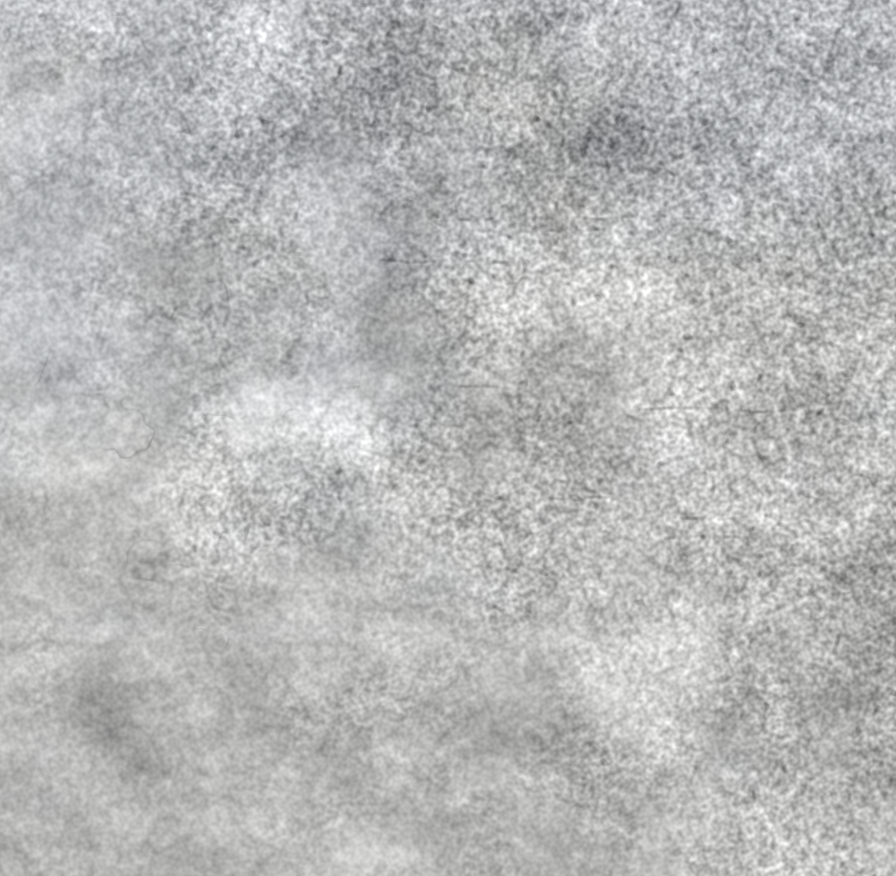
This texture is drawn by a Shadertoy shader. Its source:

```glsl
const float TAU = 6.28318;
const vec3 WARM_TINT = vec3(0.002, 0.003, -0.006);
const vec3 COOL_TINT = vec3(-0.010, 0.001, 0.011);

float hash(vec2 p) {
    vec3 q = fract(p.xyx * 0.1031);
    q += dot(q, q.yzx + 33.33);
    return fract((q.x + q.y) * q.z);
}

float cornerSlope(vec2 cell, vec2 offset) {
    float angle = TAU * hash(cell);
    return dot(vec2(cos(angle), sin(angle)), offset);
}

float gradientNoise(vec2 p) {
    vec2 cell = floor(p), f = fract(p);
    vec2 w = f * f * f * (f * (f * 6.0 - 15.0) + 10.0);
    vec2 e = vec2(1.0, 0.0);
    float low = mix(cornerSlope(cell, f), cornerSlope(cell + e.xy, f - e.xy), w.x);
    float high = mix(cornerSlope(cell + e.yx, f - e.yx), cornerSlope(cell + e.xx, f - e.xx), w.x);
    return mix(low, high, w.y);
}

vec2 rotate(vec2 p, float angle) {
    float c = cos(angle), s = sin(angle);
    return mat2(c, s, -s, c) * p;
}

float fbm(vec2 p, int octaves, float gain) {
    float sum = 0.0, amplitude = 1.0;
    for (int i = 0; i < octaves; i++) {
        sum += amplitude * gradientNoise(p);
        p = mat2(1.6, 1.2, -1.2, 1.6) * p + 17.3;
        amplitude *= gain;
    }
    return sum;
}

// Soft blotch whose rim is frayed by noise
float blotch(vec2 p, vec2 center, vec2 radius, float softness) {
    float rim = length((p - center) / radius) + 0.75 * fbm(p * 13.0 + center * 40.0, 4, 0.65);
    return 1.0 - smoothstep(1.0 - softness, 1.0 + softness, rim);
}

// Fine grain: crumbs of three sizes, each layer turned to hide its lattice
float grain(vec2 p) {
    return gradientNoise(rotate(p, 0.5) * 105.0 + 31.0)
         + 0.95 * gradientNoise(rotate(p, 1.1) * 180.0 + 57.0)
         + 0.55 * gradientNoise(rotate(p, 0.8) * vec2(48.0, 58.0) + 83.0);
}

// Thin broken crack along a noise contour
float crack(vec2 p, float width) {
    float contour = abs(fbm(p * 6.0 + 9.0, 4, 0.6));
    float broken = smoothstep(-0.15, 0.25, gradientNoise(p * 16.0 + 71.0));
    return broken * (1.0 - smoothstep(0.0, width, contour));
}

// Short, nearly level scratches at scattered heights
float scratches(vec2 p) {
    float sum = 0.0;
    for (int i = 0; i < 9; i++) {
        float id = float(i);
        vec2 center = vec2(0.35 + 0.6 * hash(vec2(id, 3.0)), 0.35 + 0.42 * hash(vec2(id, 8.0)));
        float halfLength = 0.04 + 0.1 * hash(vec2(id, 14.0));
        float wobble = 0.006 * gradientNoise(vec2(p.x * 18.0, id * 5.3));
        float thin = 1.0 - smoothstep(0.0005, 0.003, abs(p.y - center.y + wobble));
        float ends = 1.0 - smoothstep(0.6, 1.0, abs(p.x - center.x) / halfLength);
        float gaps = smoothstep(-0.25, 0.25, gradientNoise(vec2(p.x * 45.0, id * 7.7)));
        sum += thin * ends * gaps;
    }
    return min(sum, 1.0);
}

void mainImage(out vec4 fragColor, in vec2 fragCoord) {
    vec2 p = fragCoord / iResolution.y;

    // Cloudy base: broad stains, hand-sized mottling and level trowel streaks
    float tone = 0.722 + 0.085 * fbm(p * 3.2 + 4.0, 3, 0.6);
    tone += 0.105 * fbm(rotate(p, 0.4) * 9.0 + 37.0, 4, 0.72);
    tone += 0.045 * fbm(p * vec2(6.0, 22.0) + 12.0, 3, 0.65);

    // Worn pale areas and dark stains
    tone += 0.09 * blotch(p, vec2(0.33, 0.51), vec2(0.085, 0.07), 0.3);
    tone += 0.08 * blotch(p, vec2(0.22, 0.42), vec2(0.035, 0.08), 0.4);
    tone += 0.09 * blotch(p, vec2(0.30, 0.93), vec2(0.06, 0.05), 0.6);
    tone += 0.07 * blotch(p, vec2(0.0, 0.74), vec2(0.09, 0.22), 0.8);
    tone += 0.08 * blotch(p, vec2(0.73, 0.24), vec2(0.08, 0.09), 0.6);
    tone += 0.06 * blotch(p, vec2(0.68, 0.70), vec2(0.10, 0.06), 0.7);
    tone -= 0.06 * blotch(p, vec2(0.48, 0.86), vec2(0.20, 0.10), 0.8);
    tone -= 0.06 * blotch(p, vec2(0.78, 0.78), vec2(0.12, 0.08), 0.7);
    tone -= 0.06 * blotch(p, vec2(0.55, 0.12), vec2(0.17, 0.07), 0.8);
    tone -= 0.06 * blotch(p, vec2(0.12, 0.21), vec2(0.04, 0.05), 0.5);
    tone -= 0.05 * blotch(p, vec2(0.96, 0.26), vec2(0.09, 0.09), 0.7);

    // Grain is coarse toward the upper right, calm at the lower left
    float rough = dot(p, vec2(0.65, 0.5)) + 0.45 * fbm(p * 6.0 + 23.0, 4, 0.65);
    rough = smoothstep(0.2, 0.85, rough);
    tone += mix(0.085, 0.215, rough) * grain(p);

    // Pits, scratches and cracks
    float pits = smoothstep(0.3, 0.5, gradientNoise(rotate(p, 0.3) * 75.0 + 47.0));
    tone -= 0.12 * pits * rough;
    tone -= 0.11 * scratches(p);
    float crackArea = blotch(p, vec2(0.2, 0.47), vec2(0.17, 0.2), 0.5);
    tone -= 0.09 * crack(p, 0.05) * crackArea;

    // Cool stains above and at the left, warmer cement below
    float cool = p.y - 0.2 * p.x + 0.6 * fbm(p * 4.0 + 61.0, 4, 0.6);
    vec3 tint = mix(WARM_TINT, COOL_TINT, smoothstep(0.15, 1.0, cool));
    fragColor = vec4(clamp(tone + tint, 0.0, 1.0), 1.0);
}
```
